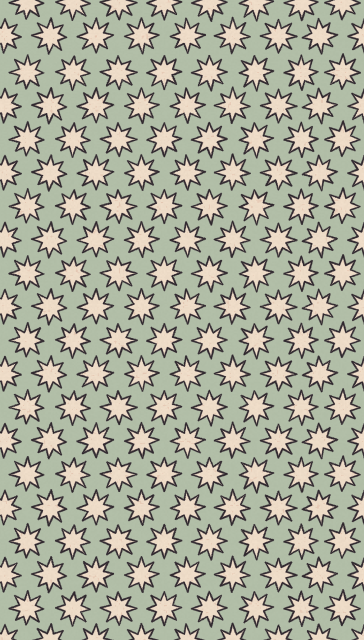
Reproduce this pattern procedurally as a Shadertoy shader.

```glsl
#define PITCH vec2(0.0714, 0.05234)
#define FIRST_STAR vec2(0.0426, 0.0495)
#define SEAM_INDEX vec2(7.0, 17.0)
#define SEAM_SHIFT vec2(-0.0072, 0.0043)
#define TIP_RADIUS 0.0270
#define VALLEY_RADIUS 0.0134
#define LINE_HALF 0.00135
#define ROUGHNESS 0.0006
#define GROUND vec3(0.695, 0.745, 0.655)
#define CREAM vec3(0.932, 0.862, 0.782)
#define INK vec3(0.195, 0.165, 0.190)

float hash(vec2 p) {
    return fract(sin(dot(p, vec2(127.1, 311.7))) * 43758.5453);
}

float noise(vec2 p) {
    vec2 cell = floor(p), f = fract(p);
    f = f * f * (3.0 - 2.0 * f);
    return mix(mix(hash(cell), hash(cell + vec2(1, 0)), f.x),
               mix(hash(cell + vec2(0, 1)), hash(cell + vec2(1, 1)), f.x), f.y);
}

// Corners alternate between tip and valley, each slightly uneven
vec2 starCorner(int i, float seed) {
    int k = i % 16;
    float uneven = hash(vec2(float(k), seed)) - 0.5;
    float turn = hash(vec2(float(k) + 31.0, seed)) - 0.5;
    float tilt = 0.14 * (hash(vec2(seed, 7.0)) - 0.5);
    float radius = k % 2 == 0 ? TIP_RADIUS * (1.0 + 0.13 * uneven)
                              : VALLEY_RADIUS * (1.0 + 0.12 * uneven);
    float angle = float(k) * 0.392699 + tilt + 0.10 * turn;
    return radius * vec2(cos(angle), sin(angle));
}

// Signed distance to the star polygon, negative inside
float starDistance(vec2 p, float seed) {
    float nearest = 1.0, side = 1.0;
    vec2 a = starCorner(0, seed);
    for (int i = 1; i <= 16; i++) {
        vec2 b = starCorner(i, seed);
        vec2 edge = b - a, toP = p - a;
        vec2 offset = toP - edge * clamp(dot(toP, edge) / dot(edge, edge), 0.0, 1.0);
        nearest = min(nearest, dot(offset, offset));
        bool crosses = (a.y > p.y) != (b.y > p.y);
        if (crosses && p.x < a.x + edge.x * (p.y - a.y) / edge.y) side = -side;
        a = b;
    }
    return side * sqrt(nearest);
}

void mainImage(out vec4 fragColor, in vec2 fragCoord) {
    vec2 p = fragCoord / iResolution.y;
    float pixel = 0.75 / iResolution.y;

    // Nearest star of the three closest staggered rows
    float d = 1.0;
    float baseRow = floor((p.y - FIRST_STAR.y) / PITCH.y + 0.5);
    for (int j = -1; j <= 1; j++) {
        float row = baseRow + float(j);
        float odd = mod(row, 2.0);
        float startX = FIRST_STAR.x - 0.5 * PITCH.x * odd;
        float column = floor((p.x - startX) / PITCH.x + 0.55);
        vec2 index = vec2(column, row);
        vec2 center = vec2(startX, FIRST_STAR.y) + index * PITCH
                    + SEAM_SHIFT * step(SEAM_INDEX, index);
        vec2 q = p - center;
        if (length(q) < 1.25 * TIP_RADIUS)
            d = min(d, starDistance(q, column + 11.0 * odd + 3.0));
    }

    // Hand-inked outline with a rough edge and varying weight
    float rough = (noise(p * 620.0) - 0.5) * ROUGHNESS;
    float weight = LINE_HALF * (0.85 + 0.3 * noise(p * 75.0));
    float ink = 1.0 - smoothstep(-pixel, pixel, abs(d + rough) - weight);
    float inside = 1.0 - smoothstep(-pixel, pixel, d);

    // Faint paper grain, with warm worn flecks on the fill
    float grain = noise(p * 420.0) - 0.5;
    float fleck = smoothstep(0.78, 0.95, noise(p * 300.0 + 17.0));
    vec3 fill = CREAM + 0.025 * grain - fleck * vec3(0.03, 0.07, 0.07);
    vec3 color = mix(GROUND + 0.012 * grain, fill, inside);
    color = mix(color, INK + 0.05 * grain, ink);
    fragColor = vec4(color, 1.0);
}
```
